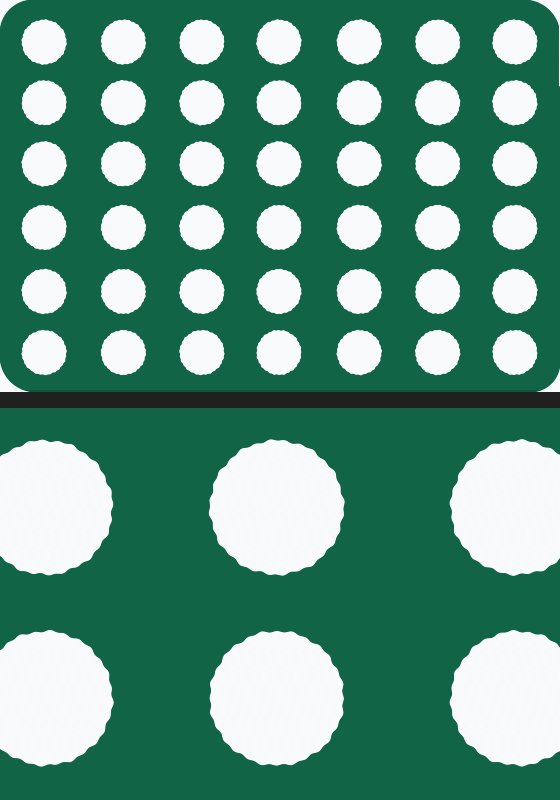
Top, the full canvas; bottom, a detail of the centre.
Write a Shadertoy shader that draws this pattern.

```glsl
// Green rounded card with a 7 by 6 grid of slightly uneven white dots.

// Coverage of a shape from its signed distance, one pixel soft.
float cover(float dist, float pixel) {
    return 1.0 - smoothstep(-0.6 * pixel, 0.6 * pixel, dist);
}

float roundedBox(vec2 p, vec2 halfSize, float radius) {
    vec2 q = abs(p) - halfSize + radius;
    return length(max(q, 0.0)) + min(max(q.x, q.y), 0.0) - radius;
}

// Layered sines nudge columns and rows off an even pitch.
vec2 dotCenter(vec2 cell) {
    float u = cell.x * 3.14159 / 6.0;
    float v = cell.y * 3.14159 / 5.0;
    vec2 drift = vec2(
        1.05 * sin(u) - 0.35 * sin(2.0 * u) + 1.23 * sin(3.0 * u) - 0.62 * sin(5.0 * u),
        1.83 * sin(v) - 1.75 * sin(2.0 * v) - 0.87 * sin(3.0 * v));
    return vec2(60.5, 54.0) + cell * vec2(107.6, 84.9) + drift;
}

// Disc with a faintly ragged rim that differs from dot to dot.
float dotDistance(vec2 p) {
    vec2 cell = clamp(round((p - vec2(60.5, 54.0)) / vec2(107.6, 84.9)), vec2(0.0), vec2(6.0, 5.0));
    vec2 d = p - dotCenter(cell);
    float angle = atan(d.y, d.x);
    float phase = dot(cell, vec2(1.7, 2.9));
    float rim = 0.3 * sin(12.0 * angle + phase) + 0.35 * sin(28.0 * angle - phase);
    return length(d) - 30.6 - rim;
}

void mainImage(out vec4 fragColor, in vec2 fragCoord) {
    // The card spans 768 by 536 units at any resolution.
    vec2 size = vec2(768.0, 536.0);
    vec2 p = fragCoord / iResolution.xy * size;
    float pixel = size.y / iResolution.y;

    // Card outline: each corner has its own radius.
    vec2 c = p - 0.5 * size;
    float radius = c.x < 0.0 ? (c.y < 0.0 ? 50.0 : 46.0) : (c.y < 0.0 ? 41.0 : 50.0);
    float card = cover(roundedBox(c, 0.5 * size + 0.6, radius), pixel);

    // Thin sliver worn off the upper right edge.
    card *= 1.0 - cover(max(766.6 - p.x, 418.0 - p.y), pixel);

    // Green face with a darker bottom edge.
    vec3 green = mix(vec3(0.067, 0.392, 0.275), vec3(0.05, 0.33, 0.23), cover(p.y - 2.5, pixel));

    // White with a barely visible speckle.
    vec3 white = vec3(0.975, 0.979, 0.986) + 0.003 * sin(p.x * 1.3 + 2.0 * sin(p.y * 0.7)) * sin(p.y * 1.1);

    float face = card * (1.0 - cover(dotDistance(p), pixel));
    fragColor = vec4(mix(white, green, face), 1.0);
}
```
